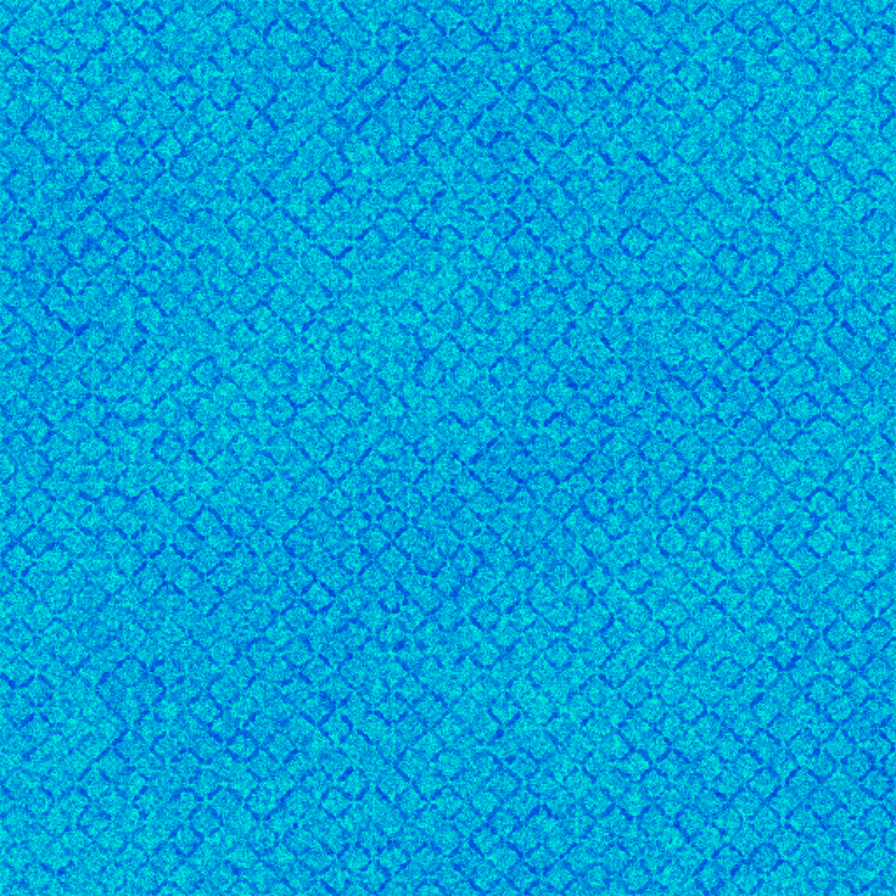
This texture is drawn by a WebGL 1 fragment shader. Its source:

```glsl
precision highp float;

uniform vec2 u_resolution;

const float CELLS = 48.0;            // dash cells per side, two per repeat
const float DASH_HALF_LENGTH = 0.44; // in cells
const float DASH_HALF_WIDTH = 0.07;
const float DASH_SOFTNESS = 0.13;
const float DASH_DEPTH = 0.30;
const float DASH_JITTER = 0.12;
const float DASH_FRAYING = 0.12;
const float FINE_GRAIN = 512.0;      // grains per side
const float COARSE_GRAIN = 230.0;
const float FINE_STRENGTH = 0.26;
const float COARSE_STRENGTH = 0.18;
const float MOTTLE_STRENGTH = 0.012;
const float BASE_TONE = 0.69;
const vec3 DEEP_BLUE = vec3(0.0, 0.24, 0.85);
const vec3 BRIGHT_CYAN = vec3(0.0, 0.92, 0.85);

float hash(vec2 p) {
  vec3 q = fract(vec3(p.xyx) * 0.1031);
  q += dot(q, q.yzx + 33.33);
  return fract((q.x + q.y) * q.z);
}

// Sum of two hashes, peaked around zero
float speck(vec2 cell) {
  return hash(cell) + hash(cell + 71.7) - 1.0;
}

// Smoothly joined specks
float grain(vec2 p) {
  vec2 cell = floor(p);
  vec2 f = fract(p);
  f = f * f * (3.0 - 2.0 * f);
  float low = mix(speck(cell), speck(cell + vec2(1.0, 0.0)), f.x);
  float high = mix(speck(cell + vec2(0.0, 1.0)), speck(cell + 1.0), f.x);
  return mix(low, high, f.y);
}

// Broad uneven shading
float mottle(vec2 p) {
  return sin(p.x * 9.0 + 2.0 * sin(p.y * 7.0))
       + sin(p.y * 13.0 - p.x * 5.0 + 1.7);
}

// Slanted dashes, turned a quarter in every other cell
float dashes(vec2 p, float fraying) {
  vec2 cell = floor(p);
  vec2 q = fract(p) - 0.5;
  q += DASH_JITTER * (vec2(hash(cell + 3.1), hash(cell + 8.7)) - 0.5);
  if (mod(cell.x + cell.y, 2.0) > 0.5) q.x = -q.x;
  vec2 along = vec2(q.x + q.y, q.y - q.x) * 0.70711;
  along.x = max(abs(along.x) - DASH_HALF_LENGTH, 0.0);
  float d = length(along) - DASH_HALF_WIDTH + fraying;
  float strength = mix(0.35, 1.0, hash(cell + 19.3));
  return strength * (1.0 - smoothstep(-0.03, DASH_SOFTNESS, d));
}

void main() {
  vec2 uv = gl_FragCoord.xy / u_resolution.y;
  float fine = grain(uv * FINE_GRAIN - 0.5);
  float coarse = grain(uv * COARSE_GRAIN + 40.0);

  float tone = BASE_TONE + MOTTLE_STRENGTH * mottle(uv);
  float dash = dashes(uv * CELLS, DASH_FRAYING * coarse);
  tone -= DASH_DEPTH * dash;

  // Grain is quieter inside the dashes
  float roughness = 1.0 - 0.4 * dash;
  tone += roughness * (FINE_STRENGTH * fine + COARSE_STRENGTH * coarse);

  float shade = (tone - DEEP_BLUE.g) / (BRIGHT_CYAN.g - DEEP_BLUE.g);
  gl_FragColor = vec4(mix(DEEP_BLUE, BRIGHT_CYAN, clamp(shade, 0.0, 1.0)), 1.0);
}
```
